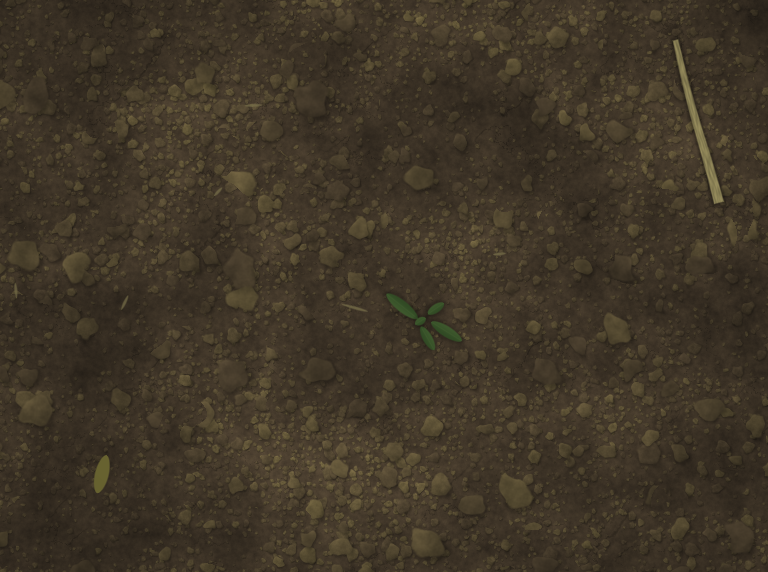
Write a Shadertoy shader that draws this texture.

```glsl
// Dry, cloddy field soil seen from above, with a seedling, a straw and plant litter.

// Palette
const vec3 SOIL_DARK = vec3(0.187, 0.156, 0.120);
const vec3 SOIL_BROWN = vec3(0.278, 0.233, 0.174);
const vec3 CLOD_BROWN = vec3(0.268, 0.227, 0.166);
const vec3 CLOD_OLIVE = vec3(0.365, 0.323, 0.205);
const vec3 LEAF_DARK = vec3(0.16, 0.25, 0.12);
const vec3 LEAF_LIGHT = vec3(0.25, 0.35, 0.18);
const vec3 STRAW = vec3(0.57, 0.53, 0.35);
const vec3 DRY_LEAF = vec3(0.41, 0.39, 0.19);

// Layout, in canvas heights
const vec2 LIGHT_DIR = vec2(-0.5, 0.85);
const vec2 SEEDLING = vec2(0.734, 0.437);
const vec2 STRAW_TOP = vec2(1.181, 0.930);
const vec2 STRAW_END = vec2(1.255, 0.645);
const float STRAW_WIDTH = 0.0075;
const float RELIEF = 0.16;
const float SHADOW = 0.27;
const float BROAD_CONTRAST = 0.27;
const int LITTER_COUNT = 6;
const int CLOD_SIZES = 5;

// Leaf base and tip relative to the seedling centre
const vec4 LEAVES[5] = vec4[5](
    vec4(-0.004, 0.006, -0.058, 0.049), vec4(0.020, 0.000, 0.073, -0.033),
    vec4(0.002, -0.008, 0.025, -0.049), vec4(0.014, 0.014, 0.042, 0.033),
    vec4(-0.008, -0.004, 0.010, 0.007));

vec4 hash42(vec2 p) {
    vec4 q = fract(p.xyxy * vec4(0.1031, 0.1030, 0.0973, 0.1099));
    q += dot(q, q.wzxy + 33.33);
    return fract((q.xxyz + q.yzzw) * q.zywx);
}

float corner(vec2 cell, vec2 offset) {
    float angle = 6.2832 * hash42(cell + 50.0).x;
    return dot(vec2(cos(angle), sin(angle)), offset);
}

float gradientNoise(vec2 p) {
    vec2 i = floor(p), f = fract(p), e = vec2(1, 0);
    vec2 u = f * f * f * (f * (f * 6.0 - 15.0) + 10.0);
    return mix(mix(corner(i, f), corner(i + e, f - e), u.x),
               mix(corner(i + e.yx, f - e.yx), corner(i + 1.0, f - 1.0), u.x), u.y);
}

float fbm(vec2 p) {
    float sum = 0.0, amp = 0.6;
    for (int i = 0; i < 4; i++) {
        sum += amp * gradientNoise(p);
        p = mat2(1.6, 1.2, -1.2, 1.6) * p + 7.3;
        amp *= 0.62;
    }
    return sum;
}

// Irregular lit clods, one candidate per grid cell
void addClods(inout vec3 color, vec2 p, float cells, float density, float olive, float pixel) {
    vec2 g = p * cells + cells * 1.7;
    float grit = fbm(g * 2.2);
    g += 0.15 * vec2(gradientNoise(g * 2.3), gradientNoise(g * 2.3 + 40.0));
    for (int k = 0; k < 9; k++) {
        vec2 cell = floor(g) + vec2(k % 3 - 1, k / 3 - 1);
        vec4 rnd = hash42(cell + cells), form = hash42(cell + cells + 211.0);
        if (rnd.z > density) continue;
        float radius = mix(0.23, 0.48, rnd.w * rnd.w);
        vec2 q = (g - cell - 0.5 - 0.6 * (rnd.xy - 0.5)) / radius;
        float turn = 6.2832 * form.x;
        vec2 s = mat2(cos(turn), sin(turn), -sin(turn), cos(turn)) * q;
        s.y *= mix(1.0, 1.5, form.y);
        float a = atan(s.y, s.x);
        float d = length(s) / (1.0 + 0.07 * sin(3.0 * a + 9.0 * form.z) + 0.05 * sin(5.0 * a + 9.0 * form.w));
        float soft = max(0.10, pixel * cells / radius);
        float slope = dot(q, LIGHT_DIR);
        color *= 1.0 - SHADOW * (1.0 - smoothstep(0.75, 1.35, d + 0.22 * slope));
        vec3 clod = mix(CLOD_BROWN, CLOD_OLIVE, clamp(olive + 0.9 * (form.z - 0.5), 0.0, 1.0));
        clod *= 1.0 + RELIEF * slope * smoothstep(0.1, 0.9, d) + 0.34 * grit;
        color = mix(color, clod, 0.9 * (1.0 - smoothstep(1.0 - soft, 1.0 + soft, d)));
    }
}

// Pointed blade from a to b: signed distance and side offset
vec2 blade(vec2 p, vec2 a, vec2 b, float halfWidth) {
    vec2 axis = b - a, v = p - a;
    float t = clamp(dot(v, axis) / dot(axis, axis), 0.0, 1.0);
    float side = (axis.x * v.y - axis.y * v.x) / length(axis);
    return vec2(length(v - axis * t) - halfWidth * sqrt(sin(3.1415 * t)), side);
}

float cover(float d, float pixel) { return 1.0 - smoothstep(-pixel, pixel, d); }

void mainImage(out vec4 fragColor, in vec2 fragCoord) {
    vec2 p = fragCoord / iResolution.y;
    float pixel = 1.0 / iResolution.y;

    // Crumbly soil with faint cracks
    float patches = gradientNoise(p * 3.3 + 4.0) + 0.6 * gradientNoise(p * 8.0);
    float tone = 0.56 + 0.65 * fbm(p * 24.0) + 0.65 * fbm(p * 85.0) + 0.2 * patches;
    vec3 color = mix(SOIL_DARK, SOIL_BROWN, clamp(tone, -0.4, 1.6));
    float crack = 1.0 - smoothstep(0.0, 0.03, abs(gradientNoise(p * 11.0 + 0.5 * fbm(p * 30.0))));
    color *= 1.0 - 0.2 * crack * smoothstep(0.0, 0.3, gradientNoise(p * 7.0 + 9.0));

    // Clods from crumbs to lumps, gathered in patches
    float gather = smoothstep(-0.5, 0.4, patches + 0.4 * gradientNoise(p * 15.0));
    float cells = 98.0, density = 0.16 + 0.46 * gather;
    for (int i = 0; i < CLOD_SIZES; i++) {
        addClods(color, p, cells, density, 0.34 + 0.35 * patches, pixel);
        cells *= 0.62;
        density *= 0.8;
    }

    // Broad light and dark areas
    color *= 1.0 + BROAD_CONTRAST * (patches + 0.5 * gradientNoise(p * 18.0 + 3.0));

    // Dry slivers and a fallen leaf
    for (int i = 0; i < LITTER_COUNT; i++) {
        vec4 rnd = hash42(vec2(float(i) * 3.7, 17.0));
        vec2 base = rnd.xy * iResolution.xy * pixel;
        vec2 tip = base + mix(0.02, 0.05, rnd.w) * sin(6.2832 * rnd.z + vec2(1.5708, 0));
        color = mix(color, STRAW * 0.8, 0.7 * cover(blade(p, base, tip, 0.0025).x, pixel));
    }
    float fallen = blade(p, vec2(0.170, 0.138), vec2(0.186, 0.204), 0.012).x;
    color = mix(color, DRY_LEAF, cover(fallen, pixel));

    // Straw with lengthwise fibres
    vec2 axis = STRAW_END - STRAW_TOP, v = p - STRAW_TOP;
    float along = dot(v, axis) / dot(axis, axis);
    float side = (axis.x * v.y - axis.y * v.x) / length(axis) + 0.002 * sin(along * 5.0);
    float width = STRAW_WIDTH * mix(0.65, 1.15, along);
    float stalk = max(abs(side) - width, (abs(along - 0.5) - 0.5) * length(axis));
    color *= 1.0 - 0.3 * (1.0 - smoothstep(0.0, 0.008, stalk));
    float fibre = gradientNoise(vec2(side * 300.0, along * 14.0));
    color = mix(color, STRAW * (0.94 + 0.25 * fibre), cover(stalk, pixel));

    // Seedling leaves with a pale midrib
    for (int i = 0; i < 5; i++) {
        vec2 base = LEAVES[i].xy, tip = LEAVES[i].zw;
        vec2 leaf = blade(p - SEEDLING, base, tip, 0.07 * length(tip - base) + 0.005);
        color *= 1.0 - 0.2 * (1.0 - smoothstep(0.0, 0.010, leaf.x));
        float sheen = 0.2 + 0.5 * smoothstep(-0.008, 0.008, leaf.y) + 0.3 * cover(abs(leaf.y) - 0.0006, pixel);
        color = mix(color, mix(LEAF_DARK, LEAF_LIGHT, sheen), cover(leaf.x, pixel));
    }

    // Lens falloff toward the corners
    vec2 centered = fragCoord / iResolution.xy - 0.5;
    fragColor = vec4(color * (1.07 - 0.36 * dot(centered, centered)), 1.0);
}
```
